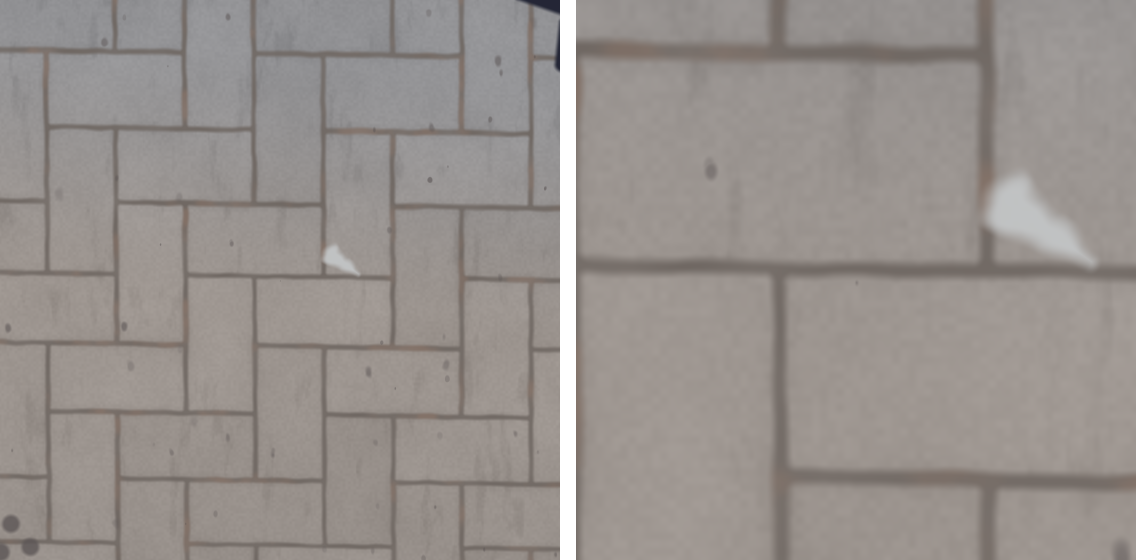
Left, the full canvas; right, a detail of the centre.
This texture is drawn by a Shadertoy shader. Its source:

```glsl
// Worn concrete pavers in a herringbone bond, seen at a slight tilt.
// Each unit cell finds its half of a 2x1 or 1x2 brick, whose edge distance
// gives the joint; noise, scattered stains and a few loose marks add wear.

#define COLUMNS 8.145        // cells across the lower edge
#define JOINT_HALF 0.036     // half joint width, in cells
#define JOINT_SOFT 0.030     // softness of the joint edge, in cells
#define WOBBLE 0.022         // unevenness of the joints, in cells
#define BRICK_VARIATION 0.024
#define STAIN_CHANCE 0.20
#define WARM_STONE vec3(0.612, 0.582, 0.560)
#define COOL_STONE vec3(0.580, 0.581, 0.592)
#define JOINT_COLOR vec3(0.435, 0.405, 0.385)
#define STAIN_COLOR vec3(0.360, 0.335, 0.335)
#define CHALK_COLOR vec3(0.770, 0.780, 0.785)
#define SHADOW_COLOR vec3(0.140, 0.150, 0.210)

float hash(vec2 p) {
    vec3 q = fract(p.xyx * 0.1031);
    q += dot(q, q.yzx + 33.33);
    return fract((q.x + q.y) * q.z);
}

float noise(vec2 p) {
    vec2 i = floor(p), f = fract(p);
    f = f * f * (3.0 - 2.0 * f);
    return mix(mix(hash(i), hash(i + vec2(1, 0)), f.x),
               mix(hash(i + vec2(0, 1)), hash(i + vec2(1, 1)), f.x), f.y);
}

float fbm(vec2 p) {
    float sum = 0.0, gain = 0.5;
    for (int i = 0; i < 4; i++) {
        sum += gain * noise(p);
        p = p * 2.03 + 17.3;
        gain *= 0.5;
    }
    return sum / 0.9375;
}

// Distance to a segment whose radius runs from ra to rb
float taper(vec2 p, vec2 a, vec2 b, float ra, float rb) {
    float h = clamp(dot(p - a, b - a) / dot(b - a, b - a), 0.0, 1.0);
    return length(p - mix(a, b, h)) - mix(ra, rb, h);
}

// Canvas to cell coordinates, with tilt and foreshortening
vec2 paving(vec2 uv) {
    float t = uv.y - 0.026 + 0.0145 * (uv.x - 0.5);
    return vec2(7.0 + (uv.x - 0.948) * (COLUMNS - 0.073 * uv.y),
                t * (8.75 - 0.885 * t));
}

// Returns the distance to the brick edge (x) and the brick's cell (yz)
vec3 herringbone(vec2 g) {
    vec2 cell = floor(g);
    float k = mod(cell.x + cell.y + 2.0, 4.0);
    vec2 size = k < 1.5 ? vec2(2, 1) : vec2(1, 2);
    vec2 part = mod(k, 2.0) > 0.5 ? size - 1.0 : vec2(0);
    vec2 p = g - cell + part;
    vec2 edge = min(p, size - p);
    // Slightly rounded corners
    vec2 corner = max(0.07 - edge, 0.0);
    float d = min(min(edge.x, edge.y), 0.07 - length(corner));
    return vec3(max(edge.x, edge.y) < 0.07 ? d : min(edge.x, edge.y), cell - part);
}

// Small upright smudges on three jittered grids
float stains(vec2 uv) {
    float amount = 0.0;
    for (int i = 0; i < 3; i++) {
        float layer = float(i);
        vec2 g = uv * (7.0 + layer * 1.7) + layer * 13.7;
        vec2 id = floor(g);
        vec2 center = 0.25 + 0.5 * vec2(hash(id + 3.1), hash(id + 7.7));
        vec2 p = (fract(g) - center) * vec2(1.35, 0.85);
        float r = mix(0.04, 0.10, hash(id + 11.3));
        float d = length(p) + 0.05 * (noise(uv * 90.0) - 0.5);
        float on = step(hash(id + 19.9), STAIN_CHANCE);
        amount = max(amount, on * smoothstep(r, r * 0.25, d) * mix(0.2, 0.65, hash(id + 23.5)));
    }
    return amount;
}

void mainImage(out vec4 fragColor, in vec2 fragCoord) {
    vec2 uv = fragCoord / iResolution.xy;
    float pixel = 1.0 / iResolution.y;
    vec2 warp = vec2(noise(uv * 34.0), noise(uv * 34.0 + 51.0)) - 0.5;
    vec3 brick = herringbone(paving(uv) + WOBBLE * warp);

    // Stone: cool far light, per-brick tone, mottling, faint streaks and grain
    float cool = smoothstep(0.42, 0.95, uv.y + 0.12 * (uv.x - 0.5));
    vec3 color = mix(WARM_STONE, COOL_STONE, cool);
    color *= 1.0 - 0.035 * smoothstep(0.4, 0.0, uv.y);
    color += BRICK_VARIATION * (hash(brick.yz + 40.0) - 0.5);
    color += 0.045 * (fbm(uv * 13.0) - 0.5);
    color -= 0.035 * smoothstep(0.60, 0.85, fbm(uv * vec2(42.0, 13.0) + 9.0));
    color += 0.024 * (noise(uv * 210.0) - 0.5);

    // Joints: dusty rim, then uneven dark filling with rusty patches
    float patchy = fbm(uv * 16.0 + 30.0);
    float rim = smoothstep(0.14, 0.03, brick.x);
    color -= 0.030 * rim * patchy;
    float soft = max(JOINT_SOFT, pixel * COLUMNS);
    float width = JOINT_HALF * mix(0.75, 1.25, patchy);
    float joint = smoothstep(width + soft, width - soft, brick.x);
    vec3 filling = JOINT_COLOR + vec3(0.07, 0.03, 0.01) * smoothstep(0.5, 0.8, patchy);
    color = mix(color, filling, joint * mix(0.75, 1.0, noise(uv * 25.0 + 70.0)));

    // Scattered stains, and a group of dark drops in the lower left
    color = mix(color, STAIN_COLOR, stains(uv));
    for (int i = 0; i < 3; i++) {
        float a = 2.1 * float(i) - 0.35;
        float d = length(uv - vec2(0.025, 0.034) - 0.031 * vec2(cos(a), sin(a)));
        color = mix(color, STAIN_COLOR, 0.8 * smoothstep(0.020, 0.011, d));
    }

    // Pale chalky smear with a thin tail
    float smear = taper(uv, vec2(0.593, 0.545), vec2(0.640, 0.511), 0.017, 0.003);
    smear += 0.008 * (noise(uv * 75.0) - 0.5);
    color = mix(color, CHALK_COLOR, 0.9 * smoothstep(0.005, -0.008, smear));

    // Dark object reaching in at the upper right corner
    float shade = min(taper(uv, vec2(0.93, 1.012), vec2(1.01, 0.995), 0.012, 0.022),
                      taper(uv, vec2(1.004, 0.96), vec2(1.004, 0.885), 0.004, 0.012));
    color = mix(color, SHADOW_COLOR, smoothstep(0.006, -0.004, shade));

    fragColor = vec4(color, 1.0);
}
```
